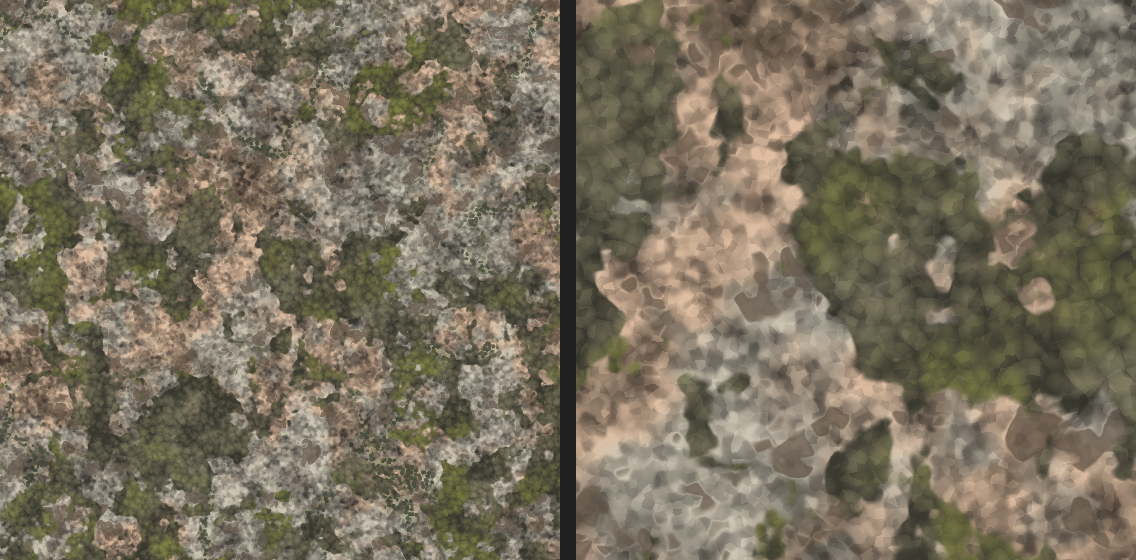
Left: the whole. Right: its middle third, enlarged.
Write a WebGL 2 fragment shader that draws this texture.

```glsl
#version 300 es
precision highp float;
// Weathered, lichen-mottled rock ground with low olive scrub growing along its seams.

#define ROCK_SCALE 11.0
#define VINE_SCALE 5.0
#define LEAF_SCALE 80.0
#define GRAIN_SCALE 190.0
#define ROCK_LEVEL 0.545
#define SCRUB_LEVEL 0.29
#define SCRUB_SOFTNESS 0.09
#define WARP 0.055

uniform vec2 u_resolution;
out vec4 outColor;

vec3 hash3(vec2 p) {
    vec3 h = fract(p.xyx * vec3(0.1031, 0.1030, 0.0973));
    h += dot(h, h.yxz + 33.33);
    return fract((h.xxy + h.yzz) * h.zyx);
}

// Nearest distance, second nearest distance and random value of the cell.
vec3 cells(vec2 p) {
    vec2 base = floor(p), f = p - base;
    vec3 best = vec3(9.0, 9.0, 0.0);
    for (int y = -1; y <= 1; y++)
    for (int x = -1; x <= 1; x++) {
        vec2 o = vec2(x, y);
        vec3 h = hash3(base + o + 50.0);
        float d = length(o + h.xy - f);
        if (d < best.x) best = vec3(d, best.x, h.z);
        else best.y = min(best.y, d);
    }
    return best;
}

// Smooth cellular noise centred on zero: cell values blended by distance.
float cloud(vec2 p) {
    vec2 base = floor(p), f = p - base;
    float sum = 0.0, total = 0.0;
    for (int y = -1; y <= 1; y++)
    for (int x = -1; x <= 1; x++) {
        vec2 o = vec2(x, y);
        vec3 h = hash3(base + o + 90.0);
        vec2 d = o + h.xy - f;
        float w = exp(-6.0 * dot(d, d));
        sum += w * h.z;
        total += w;
    }
    return sum / total - 0.5;
}

vec3 rockColor(vec2 uv, float rockId, float seam, float grain) {
    float patches = cloud(uv * 24.0 + 3.0);
    float strata = cloud(uv * vec2(48.0, 72.0) + 8.0);
    float fine = cloud(uv * 145.0 + 5.0);
    float level = ROCK_LEVEL + 0.08 * (rockId - 0.5) - 0.05 * seam
                + 0.20 * patches + 0.22 * strata + 0.30 * fine + 0.13 * grain;

    // Warm stone against grey lichen
    float warmth = cloud(uv * 9.0 + 21.0) + 0.7 * cloud(uv * 38.0 + 31.0);
    vec3 tint = mix(vec3(1.05, 1.01, 0.92), vec3(1.15, 0.98, 0.83),
                    smoothstep(-0.25, 0.4, warmth));
    vec3 color = tint * clamp(level, 0.22, 0.76);

    // Brown stains
    float stain = cloud(uv * 42.0 + 61.0) + 0.5 * fine + 0.3 * cloud(uv * 10.0 + 44.0);
    return mix(color, vec3(0.33, 0.28, 0.23), 0.65 * smoothstep(0.25, 0.40, stain));
}

vec3 scrubColor(vec2 uv, float grain) {
    vec3 leaf = cells(uv * LEAF_SCALE);
    float dome = 1.0 - smoothstep(0.1, 0.8, leaf.x);
    float clump = cloud(uv * 30.0 + 13.0);
    float light = 0.12 + 0.38 * dome + 0.32 * leaf.z + 0.7 * clump + 0.30 * grain;
    float green = smoothstep(-0.1, 0.35, cloud(uv * 13.0 + 71.0) + 0.4 * clump);
    vec3 lit = mix(vec3(0.47, 0.45, 0.35), vec3(0.45, 0.46, 0.24), green);
    return mix(vec3(0.20, 0.20, 0.165), lit, clamp(light, 0.0, 1.1));
}

void main() {
    vec2 uv = gl_FragCoord.xy / min(u_resolution.x, u_resolution.y);
    vec2 bent = uv + WARP * vec2(cloud(uv * 15.0), cloud(uv * 15.0 + 37.0));
    bent += 0.3 * WARP * vec2(cloud(uv * 45.0 + 17.0), cloud(uv * 45.0 + 57.0));

    vec3 rock = cells(bent * ROCK_SCALE);
    float seam = 1.0 - smoothstep(0.0, 0.35, rock.y - rock.x);
    float grain = cells(uv * GRAIN_SCALE).z - 0.5;
    vec3 color = rockColor(uv, rock.z, seam, grain);

    // Speckled creepers along a coarser net of cracks
    vec3 net = cells(bent * VINE_SCALE + 4.0);
    vec3 speck = cells(uv * 140.0 + 9.0);
    float vine = 1.0 - smoothstep(0.03, 0.09, net.y - net.x);
    vine *= smoothstep(-0.15, 0.1, cloud(uv * 6.0 + 81.0));
    vec3 vineColor = mix(vec3(0.25, 0.28, 0.21), vec3(0.62, 0.60, 0.49),
                         smoothstep(0.68, 0.80, speck.z));
    color = mix(color, vineColor, 0.8 * vine * (1.0 - smoothstep(0.40, 0.65, speck.x)));

    // Scrub gathers in broad patches and near the seams
    float growth = 0.85 * cloud(uv * 6.5 + 2.0) + 0.85 * cloud(uv * 17.0 + 11.0)
                 + 0.50 * cloud(uv * 50.0 + 19.0) + 0.30 * cloud(uv * 120.0 + 29.0)
                 + 0.35 * seam;
    float cover = smoothstep(SCRUB_LEVEL - SCRUB_SOFTNESS, SCRUB_LEVEL + SCRUB_SOFTNESS, growth);
    color = mix(color, scrubColor(uv, grain), 0.92 * cover);

    outColor = vec4(clamp(color, 0.0, 1.0), 1.0);
}
```
